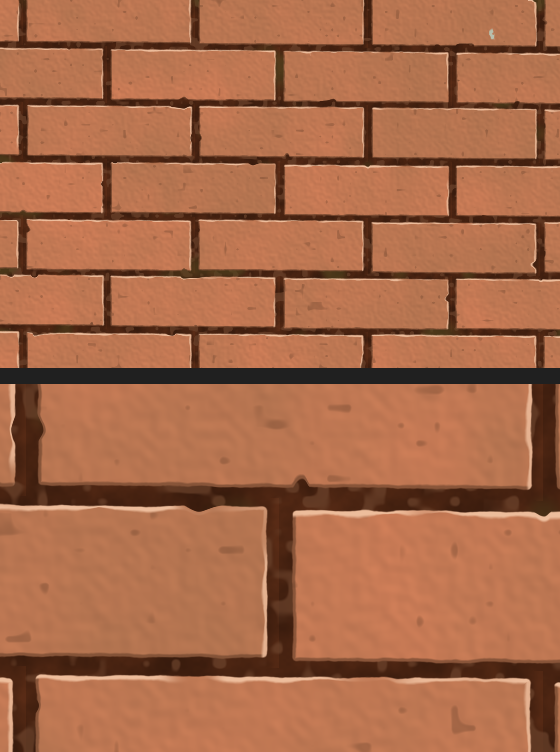
Top, the full canvas; bottom, a detail of the centre.
Reproduce this texture procedurally as a WebGL 2 fragment shader.

```glsl
#version 300 es
precision highp float;
// Sunlit running-bond brick wall: rows of rough rounded boxes, every other row
// shifted by half a brick. Low light from the upper right gives pale top and
// right rims, dark recessed joints and an embossed grain on the clay.
uniform vec2 u_resolution;
out vec4 outColor;

// Layout, in units of the canvas height
const vec2 PITCH = vec2(0.469, 0.154);
const vec2 JOINT = vec2(0.0215, 0.0175);
const vec2 ORIGIN = vec2(0.0615, 0.129);
const float STAGGER = 0.49;
const float TILT = 0.008;
const float JITTER = 0.004;
const float CORNER = 0.004;
const float ROUGHNESS = 0.0035;
const float CHIP_DEPTH = 0.010;
const float GRAIN_SCALE = 115.0;
const float GRAIN_RELIEF = 0.17;
const vec2 LIGHT_STEP = vec2(0.0022, 0.0026);
const vec2 FLECK_CENTER = vec2(1.336, 0.906);
const float FLECK_RADIUS = 0.010;

// Colours
const vec3 CLAY_WARM = vec3(0.79, 0.48, 0.335);
const vec3 CLAY_DULL = vec3(0.69, 0.45, 0.31);
const vec3 RIM = vec3(0.93, 0.74, 0.61);
const vec3 EDGE_SHADE = vec3(0.42, 0.26, 0.17);
const vec3 MORTAR = vec3(0.35, 0.17, 0.085);
const vec3 MORTAR_SHADOW = vec3(0.22, 0.105, 0.05);
const vec3 MOSS = vec3(0.31, 0.27, 0.12);
const vec3 FLECK = vec3(0.72, 0.80, 0.74);

float hash(vec2 p) {
    vec3 h = fract(vec3(p.xyx) * 0.1031);
    h += dot(h, h.yzx + 33.33);
    return fract((h.x + h.y) * h.z);
}

float noise(vec2 p) {
    vec2 i = floor(p), f = fract(p);
    f = f * f * (3.0 - 2.0 * f);
    return mix(mix(hash(i), hash(i + vec2(1, 0)), f.x),
               mix(hash(i + vec2(0, 1)), hash(i + vec2(1, 1)), f.x), f.y);
}

float fbm(vec2 p) {
    float sum = 0.0, weight = 0.5;
    for (int i = 0; i < 4; i++) {
        sum += weight * noise(p);
        p = p * 2.03 + 17.3;
        weight *= 0.5;
    }
    return sum / 0.9375;
}

float roundedBox(vec2 q, vec2 halfSize, float radius) {
    vec2 d = abs(q) - halfSize + radius;
    return length(max(d, 0.0)) + min(max(d.x, d.y), 0.0) - radius;
}

float clayHeight(vec2 p) {
    return 0.6 * noise(p * GRAIN_SCALE) + 0.4 * noise(p * GRAIN_SCALE * 0.45 + 31.0);
}

// Soft band that fades out at the given distance from an edge
float edgeBand(float gap, float width) {
    return 1.0 - smoothstep(0.45 * width, width, gap);
}

vec3 mortarColor(vec2 p, vec2 q, vec2 halfSize) {
    float lit = fbm(p * 38.0) * 1.3 - 0.25;
    lit += 0.35 * smoothstep(halfSize.x, halfSize.x + 0.5 * JOINT.x, q.x);
    vec3 color = mix(MORTAR_SHADOW, MORTAR, clamp(lit, 0.0, 1.0));
    color = mix(color, EDGE_SHADE, 0.7 * smoothstep(0.62, 0.8, noise(p * 75.0 + 5.0)));
    return mix(color, MOSS, 0.6 * smoothstep(0.72, 0.9, noise(p * 11.0 + 3.0)));
}

vec3 clayColor(vec2 p, vec2 id) {
    float dull = 0.45 + 0.5 * (hash(id + 71.0) - 0.5) + 1.1 * (fbm(p * 7.0) - 0.5);
    dull += 0.3 * (p.y - 0.5) + 0.18 * (p.x - 0.76);
    dull += 0.25 * (noise(vec2(p.x * 24.0, id.y * 7.0)) - 0.5);
    vec3 color = mix(CLAY_WARM, CLAY_DULL, clamp(dull, 0.0, 1.0));
    color *= 1.0 + GRAIN_RELIEF * (clayHeight(p) - clayHeight(p + LIGHT_STEP));
    float pits = smoothstep(0.87, 0.97, noise(p * 62.0 + 9.0));
    return mix(color, EDGE_SHADE, 0.35 * pits);
}

void main() {
    vec2 p = gl_FragCoord.xy / u_resolution.y;
    float pixel = 1.0 / u_resolution.y;

    // Brick cell and position within it, y pointing up
    vec2 wall = vec2(p.x, 1.0 - p.y - TILT * (p.x - 0.76)) - ORIGIN;
    wall /= PITCH;
    float row = floor(wall.y);
    wall.x -= STAGGER * (1.0 - mod(row, 2.0));
    vec2 id = floor(wall) + 20.0;
    vec2 q = (fract(wall) - 0.5) * PITCH * vec2(1, -1);
    q += (vec2(hash(id), hash(id + 43.0)) - 0.5) * JITTER;

    // Worn outline with occasional chips
    vec2 halfSize = 0.5 * (PITCH - JOINT);
    float wear = ROUGHNESS * (fbm(p * 55.0) - 0.5);
    wear += CHIP_DEPTH * smoothstep(0.83, 1.0, noise(p * 32.0 + 13.0));
    float d = roundedBox(q, halfSize, CORNER) + wear;

    // Clay face, shaded lower and left edges, sunlit upper and right rims
    vec3 face = clayColor(p, id);
    vec2 lowGap = q + halfSize - wear, highGap = halfSize - q - wear;
    face = mix(face, EDGE_SHADE, 0.65 * edgeBand(min(lowGap.x, lowGap.y), 0.004));
    float rimWidth = mix(0.002, 0.0085, noise(p * 42.0 + 21.0));
    float rim = max(edgeBand(highGap.y, rimWidth), 0.85 * edgeBand(highGap.x, rimWidth));
    face = mix(face, RIM, rim * smoothstep(0.1, 0.45, noise(p * 19.0)));

    // One small paint fleck
    float fleck = length((p - FLECK_CENTER) * vec2(1.2, 0.8)) - FLECK_RADIUS * noise(p * 130.0) * 1.4;
    face = mix(face, FLECK, 0.85 * (1.0 - smoothstep(-pixel, pixel, fleck)));

    float coverage = 1.0 - smoothstep(-pixel, pixel, d);
    outColor = vec4(mix(mortarColor(p, q, halfSize), face, coverage), 1.0);
}
```
